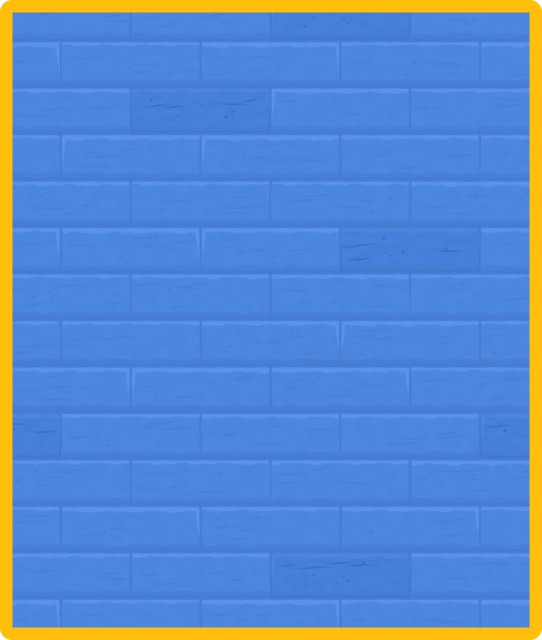
This pattern is drawn by a WebGL 2 fragment shader. Its source:

```glsl
#version 300 es
precision highp float;

#define BRICK vec2(0.2183, 0.0726)
#define FIRST_JOINT vec2(0.0951, 0.0625)
#define JOINT_HALF vec2(0.0019, 0.0034)
#define FRAME_WIDTH 0.0195
#define FRAME_RADIUS 0.019
#define MARKS 9
#define FACE vec3(0.302, 0.525, 0.870)
#define MORTAR vec3(0.278, 0.485, 0.825)
#define HIGHLIGHT vec3(0.360, 0.580, 0.935)
#define DARK_FACE vec3(0.275, 0.500, 0.855)
#define CRACK vec3(0.205, 0.390, 0.730)
#define FRAME_COLOR vec3(1.0, 0.75, 0.04)

uniform vec2 u_resolution;
out vec4 fragColor;

vec2 hash2(vec2 p) {
    vec3 a = fract(p.xyx * vec3(0.1031, 0.1030, 0.0973));
    a += dot(a, a.yzx + 33.33);
    return fract((a.xx + a.yz) * a.zy);
}

float boxDistance(vec2 p, vec2 halfSize, float radius) {
    vec2 d = abs(p) - halfSize + radius;
    return length(max(d, 0.0)) + min(max(d.x, d.y), 0.0) - radius;
}

// Layered sines for chipped edges
float ragged(float x, float phase) {
    return 0.5 * sin(x * 95.0 + phase) + 0.3 * sin(x * 213.0 + phase * 2.3)
         + 0.2 * sin(x * 471.0 + phase * 3.7);
}

// Distance to the nearest feature point
float cellular(vec2 p) {
    vec2 cell = floor(p);
    float nearest = 2.0;
    for (int j = -1; j <= 1; j++)
        for (int i = -1; i <= 1; i++) {
            vec2 c = cell + vec2(i, j);
            nearest = min(nearest, length(c + hash2(c + 50.0) - p));
        }
    return nearest;
}

// Four dark bricks in each block of 4 by 12
float isDarkBrick(vec2 id) {
    float found = 0.0;
    for (int k = 0; k < 4; k++) {
        vec2 spot = vec2(min(2 * k % 5, 3), 1 + 7 * k / 2);
        if (distance(id, spot) < 0.5) found = 1.0;
    }
    return found;
}

// Scratches and pits, as coverage
float wearMarks(vec2 p, vec2 id, float px) {
    float cover = 0.0;
    for (int i = 0; i < MARKS; i++) {
        vec2 seed = id * 13.0 + float(i) * vec2(3.7, 7.1) + 1.0;
        vec2 h = hash2(seed), g = hash2(seed + 91.0);
        vec2 d = p - (h - 0.5) * BRICK * vec2(0.82, 0.52);
        bool pit = i % 2 == 0;
        d.y += pit ? 0.2 * d.x : (g.y - 0.5) * 0.2 * d.x + 0.0006 * sin(d.x * 160.0);
        vec2 size = pit ? vec2(0.0024, 0.0017) * (0.6 + 0.5 * g.x)
                        : vec2(mix(0.007, 0.021, g.x), 0.0011);
        float edge = (length(d / size) - 1.0) * size.y;
        cover = max(cover, 1.0 - smoothstep(-px, px, edge));
    }
    return cover;
}

vec3 brickWall(vec2 pos, float px) {
    // Running bond, rows counted downward
    vec2 grid = vec2(pos.x, 1.0 - pos.y) - FIRST_JOINT;
    float row = floor(grid.y / BRICK.y);
    grid.x -= 0.5 * BRICK.x * mod(row, 2.0);
    vec2 cell = vec2(floor(grid.x / BRICK.x), row);
    vec2 p = grid - (cell + 0.5) * BRICK;
    vec2 id = mod(cell, vec2(4.0, 12.0));
    vec2 h = hash2(id + 7.0);
    float phase = h.x * 40.0;
    float dark = isDarkBrick(id);
    vec2 halfSize = 0.5 * BRICK - JOINT_HALF;
    float wobble = 0.0004 * ragged(p.x + p.y, phase);
    float shape = boxDistance(p, halfSize, mix(0.002, 0.005, dark)) + wobble;

    // Mottled face
    float mottle = cellular(grid * vec2(38.0, 70.0));
    vec3 color = mix(FACE, DARK_FACE, dark);
    color += 0.010 * (smoothstep(0.25, 0.65, mottle) - 0.5);

    // Lower shade and upper highlight
    float fromTop = p.y + halfSize.y, fromBottom = halfSize.y - p.y;
    float shade = fromBottom - 0.0062 - 0.0018 * ragged(p.x, phase + 5.0);
    color = mix(color, MORTAR, 0.7 * (1.0 - smoothstep(-px, px, shade)));
    float lit = fromTop - mix(0.0045, 0.0075, h.y) - 0.0022 * ragged(p.x, phase);
    float side = h.x > 0.5 ? 1.0 : -1.0;
    float wedge = 0.007 * (1.0 - fromTop / (1.6 * halfSize.y)) * step(0.55, h.y);
    lit = min(lit, halfSize.x - side * p.x - wedge);
    color = mix(color, HIGHLIGHT, mix(0.85, 0.3, dark) * (1.0 - smoothstep(-px, px, lit)));

    color = mix(color, CRACK, wearMarks(p, id, px) * mix(0.24, 0.85, dark));
    vec3 joint = mix(MORTAR, CRACK, 0.35 * dark * step(0.0, p.y) * exp(-shape * 500.0));
    return mix(color, joint, smoothstep(-px, px, shape));
}

void main() {
    float px = 1.0 / u_resolution.y;
    vec2 pos = gl_FragCoord.xy * px;
    vec2 halfCanvas = 0.5 * u_resolution * px;
    vec2 centered = pos - halfCanvas;
    vec3 color = brickWall(pos, px);

    // Square opening inside a rounded frame
    float opening = boxDistance(centered, halfCanvas - FRAME_WIDTH, 0.0);
    color = mix(color, FRAME_COLOR, smoothstep(-0.7 * px, 0.7 * px, opening));
    float outer = boxDistance(centered, halfCanvas, FRAME_RADIUS);
    color = mix(color, vec3(1.0), smoothstep(-0.5 * px, 0.5 * px, outer));
    fragColor = vec4(color, 1.0);
}
```
